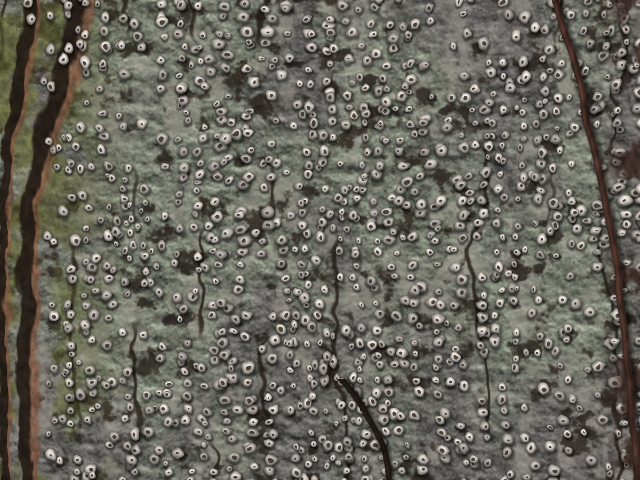
Reproduce this texture procedurally as a WebGL 1 fragment shader.

```glsl
precision highp float;
// Grey-green bark crusted with chains of pale, pored lichen warts, mossy fissures and thin stems.
uniform vec2 u_resolution;

#define CHAIN_CELL vec2(0.041, 0.027)
#define LOOSE_CELL vec2(0.031, 0.030)
#define CHAIN_SHARE 0.60
#define LOOSE_SHARE 0.36
#define WART_RADIUS 0.0112
#define WART_PALE vec3(0.90, 0.87, 0.85)
#define WART_RIM vec3(0.52, 0.50, 0.46)
#define BARK_GREEN vec3(0.43, 0.45, 0.40)
#define BARK_GREY vec3(0.37, 0.36, 0.35)
#define DARK_BROWN vec3(0.13, 0.10, 0.08)
#define RUST vec3(0.47, 0.32, 0.24)
#define MOSS vec3(0.36, 0.37, 0.19)

float hash(vec2 p) {
  return fract(sin(dot(p, vec2(127.1, 311.7))) * 43758.5453);
}

float noise(vec2 p) {
  vec2 i = floor(p), f = fract(p);
  f = f * f * (3.0 - 2.0 * f);
  return mix(mix(hash(i), hash(i + vec2(1.0, 0.0)), f.x),
             mix(hash(i + vec2(0.0, 1.0)), hash(i + 1.0), f.x), f.y);
}

float fbm(vec2 p) {
  float sum = 0.0, amp = 0.5;
  for (int k = 0; k < 4; k++) {
    sum += amp * noise(p);
    p = mat2(1.6, 1.2, -1.2, 1.6) * p + 7.3;
    amp *= 0.55;
  }
  return sum;
}

// One dome with a cast shadow, a lit top and a dark pore
vec3 addWart(vec3 col, vec2 d, float r, float seed) {
  vec2 u = d / r;
  float l = length(u);
  col *= 1.0 - 0.5 * smoothstep(1.6, 0.7, length(u + vec2(-0.1, 0.35)));
  vec3 dome = mix(WART_RIM, WART_PALE, smoothstep(1.0, 0.35, l));
  dome *= (0.78 + 0.28 * seed) * (0.96 + 0.22 * u.y);
  float poreSize = 0.16 + 0.24 * fract(seed * 7.0);
  float pore = length(u - 0.25 * vec2(fract(seed * 13.0) - 0.5, -0.3));
  dome = mix(dome, DARK_BROWN + 0.09, 0.9 * smoothstep(poreSize + 0.12, poreSize - 0.08, pore));
  return mix(col, dome, smoothstep(1.04, 0.82, l));
}

// A jittered grid of warts; patchy presence stretched along the trunk
vec3 addWarts(vec3 col, vec2 p, vec2 cell, vec2 jitter, float share, float salt) {
  vec2 home = floor(p / cell);
  for (int j = -1; j <= 1; j++) {
    for (int i = -1; i <= 1; i++) {
      vec2 id = home + vec2(float(i), float(j));
      vec2 key = id + salt;
      vec2 rnd = vec2(hash(key), hash(key + 41.7)) - 0.5;
      vec2 centre = (id + 0.5 + jitter * rnd) * cell;
      float patchiness = noise(centre * vec2(19.0, 7.0) + salt) - 0.5;
      float chance = share + 0.9 * patchiness;
      chance *= smoothstep(0.05, 0.22, centre.x);
      if (hash(key + 9.1) < chance) {
        float size = WART_RADIUS * mix(0.6, 1.15, hash(key + 23.3));
        col = addWart(col, p - centre, size, hash(key + 5.9));
      }
    }
  }
  return col;
}

vec3 bark(vec2 p) {
  float patches = fbm(p * vec2(5.0, 3.0));
  float rough = fbm(p * vec2(34.0, 48.0));
  float lit = rough - fbm((p + vec2(0.002, 0.006)) * vec2(34.0, 48.0));
  float wrinkle = noise(p * vec2(45.0, 150.0));
  float grain = noise(p * 230.0);
  vec3 col = mix(BARK_GREY, BARK_GREEN, smoothstep(0.35, 0.6, patches + 0.15 * (0.5 - p.x)));
  col *= 0.46 + 0.72 * rough + 0.2 * wrinkle + 0.28 * grain + 1.1 * lit;
  // Pale crust and dark pits
  col = mix(col, vec3(0.62, 0.60, 0.56), 0.55 * smoothstep(0.5, 0.72, fbm(p * vec2(22.0, 16.0) + 31.0)));
  col = mix(col, DARK_BROWN, 0.75 * smoothstep(0.58, 0.74, fbm(p * vec2(26.0, 30.0) + 77.0)));
  // Broken cracks running up the trunk
  float column = p.x * 7.0 + 0.9 * fbm(p * vec2(3.0, 4.0)) + 0.12 * noise(p * 40.0);
  float crack = abs(fract(column) - 0.5);
  float broken = smoothstep(0.42, 0.62, noise(vec2(floor(column) * 5.3, p.y * 5.0)));
  return mix(col, DARK_BROWN, 0.8 * broken * smoothstep(0.05, 0.01, crack));
}

// Dark split with a rusty lip on its right side
vec3 addFissure(vec3 col, vec2 p, float x, float width) {
  float ragged = fbm(p * vec2(30.0, 14.0)) - 0.47;
  float w = width * (0.75 + 0.9 * noise(vec2(x * 3.0, p.y * 6.0)));
  float d = p.x - x + 0.035 * ragged;
  float tone = 0.55 + 0.9 * fbm(p * vec2(90.0, 60.0));
  col = mix(col, RUST * tone, 0.8 * smoothstep(w, 0.4 * w, abs(d - 0.9 * w)));
  return mix(col, DARK_BROWN * tone, 0.92 * smoothstep(w, 0.6 * w, abs(d)));
}

// Thin round stem; d is the signed sideways distance
vec3 addStem(vec3 col, float d, float r, vec3 tint, float tone) {
  col *= 1.0 - 0.5 * smoothstep(2.4 * r, 0.5 * r, abs(d - 0.5 * r));
  float roundness = 0.75 + 0.45 * smoothstep(r, -0.4 * r, abs(d + 0.25 * r));
  return mix(col, tint * roundness * tone, smoothstep(r + 0.0015, r - 0.0015, abs(d)));
}

void main() {
  vec2 p = gl_FragCoord.xy / u_resolution.y;
  vec3 col = bark(p);

  // Moss and fissures along the left edge
  float mossy = smoothstep(0.3, 0.05, p.x) * smoothstep(0.38, 0.58, fbm(p * 13.0 + 3.0));
  col = mix(col, MOSS * (0.5 + fbm(p * 80.0)), 0.7 * mossy);
  col = addFissure(col, p, 0.055 + 0.11 * smoothstep(0.5, 1.05, p.y), 0.019);
  col = addFissure(col, p, 0.005 + 0.06 * smoothstep(0.55, 1.05, p.y), 0.012);

  // Warts on slightly bent columns, with wobbly outlines
  vec2 bend = vec2(0.05 * noise(p * vec2(5.0, 4.0)), 0.02 * noise(p * 6.0 + 50.0));
  vec2 wobble = 0.005 * vec2(noise(p * 95.0), noise(p * 95.0 + 19.0));
  vec2 q = p + bend + wobble;
  col = addWarts(col, q, LOOSE_CELL, vec2(0.7), LOOSE_SHARE, 17.0);
  col = addWarts(col, q + 0.013, CHAIN_CELL, vec2(0.45, 0.5), CHAIN_SHARE, 63.0);

  // Dead leaf scraps, long stem and short twig
  float tone = 0.7 + 0.6 * noise(p * vec2(120.0, 50.0));
  float scraps = smoothstep(1.25, 1.31, p.x) * smoothstep(0.5, 0.56, fbm(p * 9.0 + 12.0));
  col = mix(col, vec3(0.23, 0.16, 0.14) * tone, 0.85 * scraps);
  float sway = 0.008 * (noise(vec2(p.y * 16.0, 2.0)) - 0.5);
  col = addStem(col, p.x - 1.325 + 0.165 * pow(p.y, 1.7) + sway, 0.0075, vec3(0.27, 0.18, 0.15), tone);
  float twig = p.x - 0.807 + 2.15 * p.y * p.y + sway;
  twig /= sqrt(1.0 + 18.5 * p.y * p.y);
  if (p.y < 0.21) col = addStem(col, twig, 0.006, DARK_BROWN, tone);

  gl_FragColor = vec4(clamp(col, 0.0, 1.0), 1.0);
}
```
